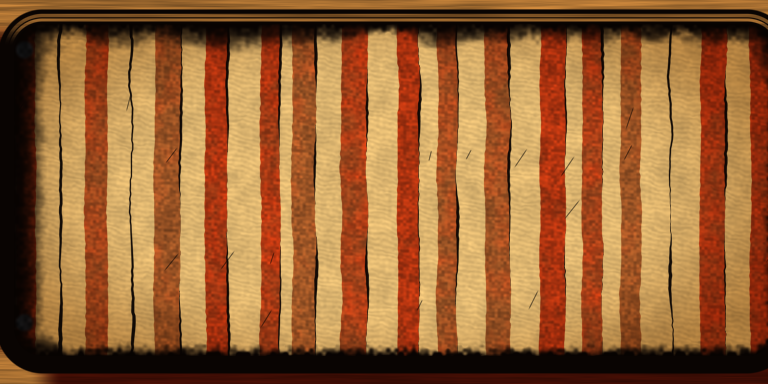
A WebGL 2 fragment shader for this pattern:

```glsl
#version 300 es
precision highp float;
// A worn panel of fifteen uneven red and brown stripes on cream hide, in a dark rounded frame.
// Stripe centres follow an even pitch bent by a sum of sines; cracks fill the gaps,
// and noise adds ribbing, scratches and burnt edges. Lengths are in canvas heights.
uniform vec2 u_resolution;
out vec4 outColor;

const float PI = 3.14159;
const int STRIPES = 15;
const float FIRST = 0.068, PITCH = 0.137;         // first centre, mean spacing
const float HALF_WIDTH = 0.0295, WIDTH_VARY = 0.0045;
const float WIDE_GAP = 0.088;                     // wider gaps crack down the middle
const float CRACK = 0.0026;
const float SCRATCH_CELL = 0.13, SCRATCH_CHANCE = 0.3;
const vec2 PANEL_MIN = vec2(0.036, 0.073), PANEL_MAX = vec2(2.02, 0.938);
const float PANEL_RADIUS = 0.075;
const vec3 CREAM = vec3(0.89, 0.73, 0.45);
const vec3 RED = vec3(0.68, 0.20, 0.06);
const vec3 BROWN = vec3(0.63, 0.34, 0.15);
const vec3 WOOD = vec3(0.65, 0.43, 0.19);
const vec3 DARK_RED = vec3(0.24, 0.05, 0.015);
const vec3 SOOT = vec3(0.035, 0.015, 0.008);
const vec3 RIVET = vec3(0.06, 0.065, 0.07);

float hash(vec2 p) {
  p = fract(p * vec2(0.1031, 0.1137));
  p += dot(p, p.yx + 33.33);
  return fract((p.x + p.y) * p.x * 17.0);
}

float noise(vec2 p) {
  vec2 i = floor(p), f = fract(p);
  f = f * f * (3.0 - 2.0 * f);
  return mix(mix(hash(i), hash(i + vec2(1, 0)), f.x),
             mix(hash(i + vec2(0, 1)), hash(i + 1.0), f.x), f.y);
}

float fbm(vec2 p) {
  return 0.55 * noise(p) + 0.28 * noise(p * 2.1 + 17.0) + 0.17 * noise(p * 4.3 + 41.0);
}

float band(float x, float lo, float hi, float aa) {
  return smoothstep(lo - aa, lo + aa, x) - smoothstep(hi - aa, hi + aa, x);
}

float stripeCenter(float i) {
  float t = PI * i / 14.0;
  return FIRST + PITCH * i
    + dot(vec4(0.0318, 0.0563, 0.0104, 0.0195), sin(t * vec4(1, 2, 3, 4)))
    + dot(vec4(-0.0102, 0.0154, -0.0086, -0.0086), sin(t * vec4(8, 9, 10, 12)));
}

float stripeHalf(float i) {
  return HALF_WIDTH + WIDTH_VARY * cos(2.0 * PI * (i - 2.0) / 3.8);
}

float roundedBox(vec2 p, vec2 lo, vec2 hi, float r) {
  vec2 q = abs(p - 0.5 * (lo + hi)) - 0.5 * (hi - lo) + r;
  return length(max(q, 0.0)) + min(max(q.x, q.y), 0.0) - r;
}

// Short slanted scratches, at most one to a cell.
float scratches(vec2 p, float aa) {
  vec2 id = floor(p / SCRATCH_CELL);
  vec2 q = (fract(p / SCRATCH_CELL) - 0.5) * SCRATCH_CELL;
  q -= (vec2(hash(id + 3.0), hash(id + 8.0)) - 0.5) * 0.05;
  vec2 dir = normalize(vec2(0.25 + 0.6 * hash(id + 5.0), 1.0));
  float along = dot(q, dir), reach = 0.015 + 0.022 * hash(id + 11.0);
  float across = abs(q.x * dir.y - q.y * dir.x);
  return step(hash(id), SCRATCH_CHANCE) * (1.0 - smoothstep(0.0, 0.001 + aa, across))
    * (1.0 - smoothstep(0.6 * reach, reach, abs(along)));
}

vec3 stripedHide(vec2 p, float aa) {
  float mottle = fbm(p * 22.0), pores = noise(p * 130.0);
  vec3 color = CREAM * (0.9 + 0.2 * mottle);
  float crack = 0.0;
  for (int n = 0; n < STRIPES; n++) {
    float i = float(n), c = stripeCenter(i), h = stripeHalf(i);
    float fray = (noise(vec2(i * 7.0, p.y * 9.0)) - 0.5) * 0.007
               + (noise(vec2(i * 5.0 + p.x * 9.0, p.y * 85.0)) - 0.5) * 0.003;
    // Paint is redder near the top and in some stripes.
    float redness = 0.5 + 0.6 * cos(2.0 * PI * i / 3.4) + 0.3 * smoothstep(0.55, 0.95, p.y);
    redness += 0.9 * (mottle - 0.5);
    vec3 paint = mix(BROWN, RED, clamp(redness, 0.0, 1.0)) * (0.82 + 0.36 * mottle);
    float cover = 1.0 - smoothstep(-aa, aa, abs(p.x - c + fray) - h);
    color = mix(color, paint * (0.85 + 0.3 * pores), cover);
    // Crack in the gap to the right: central if wide, else on the stripe edge.
    float gap = stripeCenter(i + 1.0) - stripeHalf(i + 1.0) - c - h;
    float wide = step(WIDE_GAP, gap);
    float wander = (fbm(vec2(i * 13.0, p.y * 6.0)) - 0.5) * 0.018 * wide - fray;
    float w = CRACK * (2.4 * noise(vec2(i * 9.0 + 2.0, p.y * 7.0)) - 0.7 + 0.7 * wide);
    crack = max(crack, 1.0 - smoothstep(w - aa, w + aa, abs(p.x - c - h - 0.5 * gap * wide - wander)));
  }
  // Slanted ribbing of the hide, then damage.
  float ribs = sin(2.0 * PI * (p.y * 75.0 + p.x * 14.0 + 1.5 * fbm(p * 25.0)));
  color *= 0.98 + 0.035 * ribs + 0.08 * (pores - 0.5);
  color = mix(color, color * 0.35, 0.75 * scratches(p, aa));
  return mix(color, SOOT, 0.95 * crack);
}

void main() {
  vec2 p = gl_FragCoord.xy / u_resolution.y;
  float aa = 0.8 / u_resolution.y;
  float d = roundedBox(p, PANEL_MIN, PANEL_MAX, PANEL_RADIUS);
  float upper = smoothstep(0.75, 0.95, p.y);

  // Panel, burnt unevenly: deepest at the left, then the top.
  vec3 panel = stripedHide(p, aa);
  float burn = fbm(p * vec2(7.0, 11.0)), speck = noise(p * 90.0);
  float depth = (0.03 + 0.10 * upper * burn + 0.11 * (1.0 - smoothstep(0.04, 0.2, p.x))) * (0.6 + 0.8 * burn);
  float light = smoothstep(0.0, depth, -d + 0.02 * (speck - 0.5));
  panel = mix(SOOT, panel, light);
  vec2 fromMiddle = (p - vec2(1.0, 0.5)) / vec2(1.0, 0.5);
  panel *= mix(vec3(1.0), vec3(0.78, 0.69, 0.56), smoothstep(0.3, 1.3, dot(fromMiddle, fromMiddle)));

  // Wooden surround: light above and in the lower left corner, dark red elsewhere.
  float grain = fbm(vec2(p.x * 5.0, p.y * 140.0));
  float corner = 1.0 - smoothstep(0.06, 0.13, length(p * vec2(0.8, 1.0)));
  vec3 frame = mix(DARK_RED, WOOD, max(smoothstep(0.88, 0.95, p.y), corner)) * (0.65 + 0.7 * grain);
  float moulding = mix(0.045, 0.037, upper);
  frame = mix(frame, SOOT, 1.0 - smoothstep(moulding - aa, moulding + 0.003, d));
  float rim = band(d, 0.006, 0.014, aa) + 0.7 * band(d, 0.017, 0.026, aa);
  frame = mix(frame, WOOD * (0.75 + 0.5 * grain), rim * smoothstep(0.88, 0.96, p.y));

  vec3 color = mix(panel, frame, smoothstep(-aa, aa, d));
  // Rivets mirrored at the two left corners.
  float rivet = length(vec2(p.x - 0.064, abs(p.y - 0.515) - 0.355)) - 0.024;
  color = mix(color, RIVET * (0.6 + 0.8 * speck), 0.85 * (1.0 - smoothstep(-0.008, 0.004, rivet)));
  outColor = vec4(color, 1.0);
}
```
